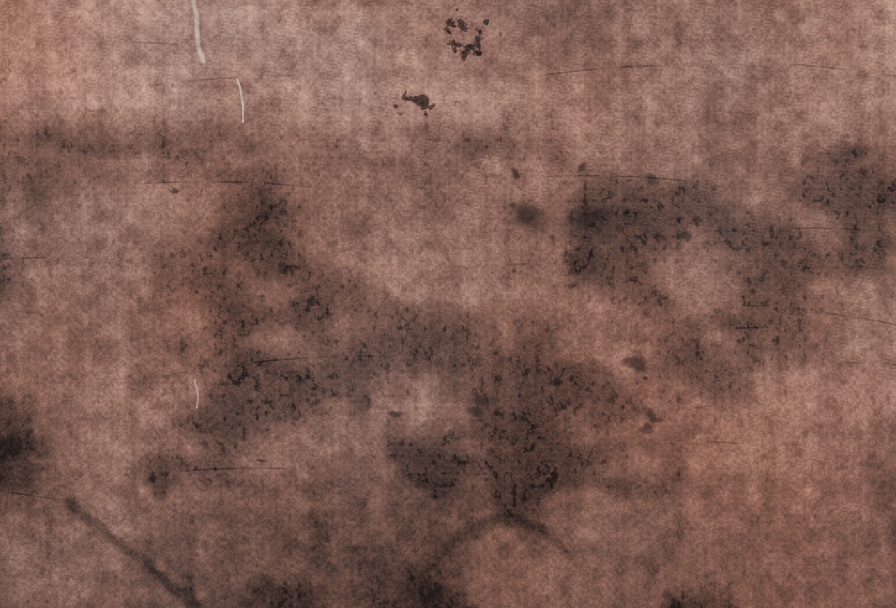
Give the GLSL for this texture, as a Shadertoy shader.

```glsl
// Weathered copper sheet: a warm tone ramp driven by layered value noise,
// darkened by soot clouds, flakes, drips and pits, then crossed by fine
// scratches and pale chips. Lengths are in canvas heights.

float hash(vec2 p) {
    return fract(sin(dot(p, vec2(127.1, 311.7))) * 43758.5453);
}

float noise(vec2 p) {
    vec2 cell = floor(p), f = fract(p);
    f = f * f * (3.0 - 2.0 * f);
    return mix(mix(hash(cell), hash(cell + vec2(1, 0)), f.x),
               mix(hash(cell + vec2(0, 1)), hash(cell + vec2(1, 1)), f.x), f.y);
}

float fbm(vec2 p) {
    float sum = 0.0, gain = 0.52;
    for (int i = 0; i < 5; i++) {
        sum += gain * noise(p);
        p = mat2(1.6, 1.2, -1.2, 1.6) * p + 7.3;
        gain *= 0.5;
    }
    return sum;
}

// Soft elliptical spot: 1 at its centre, fading to 0
float spot(vec2 p, vec2 centre, vec2 radius) {
    vec2 q = (p - centre) / radius;
    return exp(-dot(q, q));
}

// Line segment of a given half width and edge softness
float stroke(vec2 p, vec2 a, vec2 b, float width, float soft) {
    vec2 pa = p - a, ba = b - a;
    float d = length(pa - ba * clamp(dot(pa, ba) / dot(ba, ba), 0.0, 1.0));
    return 1.0 - smoothstep(width, width + soft, d);
}

// Patchy soot below the bright top, with a few heavier clouds
float sootCover(vec2 p) {
    float cloud = smoothstep(0.46, 0.74, fbm(p * vec2(7.0, 9.0) + 3.0));
    float soot = 0.85 * cloud * smoothstep(0.84, 0.74, p.y);
    soot += 0.4 * spot(p, vec2(0.05, 0.73), vec2(0.14, 0.05));
    soot += 0.4 * spot(p, vec2(0.44, 0.69), vec2(0.1, 0.08));
    soot += 0.35 * spot(p, vec2(0.71, 0.71), vec2(0.08, 0.05));
    soot += 0.55 * spot(p, vec2(0.93, 0.61), vec2(0.13, 0.09));
    soot += 0.4 * spot(p, vec2(0.4, 0.4), vec2(0.15, 0.1));
    return soot;
}

// Ragged black smears scattered over the middle
float blackSmears(vec2 p) {
    float cover = 0.0;
    vec2 ragged = p + 0.035 * (vec2(fbm(p * 35.0), fbm(p * 35.0 + 9.0)) - 0.5);
    for (int i = 0; i < 24; i++) {
        float k = float(i);
        vec2 centre = vec2(0.2 + hash(vec2(k, 1.0)), 0.2 + 0.55 * hash(vec2(k, 2.0)));
        float size = mix(0.003, 0.014, pow(hash(vec2(k, 3.0)), 2.0));
        float d = length((ragged - centre) / vec2(1.4, 0.9)) / size;
        cover = max(cover, 0.8 * (1.0 - smoothstep(0.4, 1.5, d)));
    }
    cover = max(cover, spot(ragged, vec2(0.865, 0.643), vec2(0.03, 0.017)));
    return max(cover, spot(ragged, vec2(0.97, 0.64), vec2(0.035, 0.018)));
}

// Long, thin, slightly bowed scratches, mostly horizontal
float scratches(vec2 p, float px) {
    float cover = 0.0;
    for (int i = 0; i < 16; i++) {
        float k = float(i);
        vec2 q = p - vec2(1.47 * hash(vec2(k, 5.0)), 0.1 + 0.85 * hash(vec2(k, 6.0)));
        float reach = mix(0.05, 0.2, hash(vec2(k, 7.0)));
        float bow = (hash(vec2(k, 8.0)) - 0.6) * 0.25 * q.x - 0.3 * q.x * q.x;
        float line = 1.0 - smoothstep(0.0003, 0.0006 + px, abs(q.y - bow));
        cover = max(cover, line * smoothstep(reach, 0.6 * reach, abs(q.x)));
    }
    return cover * smoothstep(0.25, 0.6, noise(p * 35.0));
}

void mainImage(out vec4 fragColor, in vec2 fragCoord) {
    float px = 1.0 / iResolution.y;
    vec2 p = fragCoord * px;
    float mottle = fbm(p * 42.0), grain = noise(p * 170.0), dust = noise(p * 340.0);

    // Sheet: bright top, dim bottom, broad clouds, brushed streaks and grain
    float tone = 0.535 + 0.085 * smoothstep(0.7, 0.86, p.y) - 0.12 * smoothstep(0.36, 0.04, p.y);
    tone += 0.26 * (fbm(p * 3.2 + 5.0) - 0.5) + 0.22 * (mottle - 0.5);
    tone += 0.07 * (noise(p * vec2(60.0, 5.0)) - 0.5) + 0.05 * (noise(p * vec2(5.0, 45.0)) - 0.5);
    tone += 0.07 * (grain - 0.5) + 0.12 * (dust - 0.5);

    // Soot, broken up by the mottle, with fine pits gathering inside it
    float soot = sootCover(p);
    tone -= 0.22 * soot * (0.3 + 1.3 * mottle);
    float pits = smoothstep(0.6, 0.82, fbm(p * vec2(130.0, 100.0)) + 0.06 * min(soot, 1.0));
    tone -= pits * (0.07 + 0.1 * min(soot, 1.0));
    tone -= 0.3 * spot(p, vec2(0.01, 0.255), vec2(0.085, 0.075));

    // Peeling flakes near the top
    float flakeArea = spot(p, vec2(0.776, 0.945), vec2(0.05, 0.05))
                    + spot(p, vec2(0.69, 0.835), vec2(0.05, 0.025));
    float flakes = smoothstep(0.74, 0.88, fbm(p * 80.0 + 17.0) + 0.24 * flakeArea);
    tone -= 0.32 * flakes * min(1.0, 2.0 * flakeArea);

    // Drips at the lower left, a slanting smear and a rubbed arch
    float dripArea = smoothstep(0.22, 0.08, p.y) * smoothstep(0.32, 0.1, p.x);
    float drips = smoothstep(0.5, 0.8, noise(vec2(p.x * 48.0 + 2.0 * p.y, p.y * 4.0)));
    tone += dripArea * (0.08 - 0.26 * drips);
    float slant = stroke(p + 0.012 * mottle, vec2(0.12, 0.18), vec2(0.33, 0.01), 0.002, 0.014);
    float archX = p.x - 0.83;
    float arch = smoothstep(0.018, 0.0, abs(p.y - 0.145 + 5.0 * archX * archX)) * smoothstep(0.14, 0.08, abs(archX));
    tone -= (0.16 * slant + 0.13 * arch) * (0.2 + 1.4 * mottle);

    // Black smears and scratches
    tone = mix(tone, 0.17 + 0.06 * grain, 0.8 * blackSmears(p));
    tone -= 0.13 * scratches(p, px);

    // Tone to copper, with drifting rust and grey tints
    tone = clamp(tone, 0.14, 0.84);
    vec3 copper = mix(vec3(0.15, 0.12, 0.115), vec3(0.53, 0.38, 0.335), (tone - 0.15) / 0.38);
    if (tone > 0.53) copper = mix(vec3(0.53, 0.38, 0.335), vec3(0.80, 0.64, 0.575), (tone - 0.53) / 0.27);
    float rust = fbm(p * 3.2 + 40.0) - 0.5 - 0.25 * dripArea;
    copper *= 1.0 + rust * vec3(0.06, -0.08, -0.18);

    // Pale vertical chips
    vec2 wobble = p + vec2(0.008 * (noise(p * 40.0) - 0.5), 0.0);
    float chips = stroke(wobble, vec2(0.332, 0.9), vec2(0.318, 1.01), 0.002, 0.002 + px);
    chips = max(chips, stroke(wobble, vec2(0.398, 0.80), vec2(0.393, 0.87), 0.001, px));
    chips = max(chips, 0.7 * stroke(wobble, vec2(0.323, 0.33), vec2(0.322, 0.375), 0.001, px));
    copper = mix(copper, vec3(0.80, 0.75, 0.72), chips * (0.5 + 0.4 * grain));
    fragColor = vec4(copper, 1.0);
}
```
